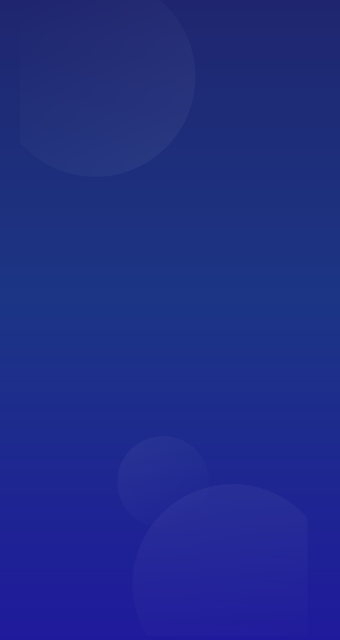
Write a WebGL 1 fragment shader that draws this background.

```glsl
precision highp float;
// Deep blue vertical gradient with three large, faint translucent discs.
// Each disc is a distance function, cropped by a box and faded along one axis.
// Lengths are in canvas heights, with the origin at the lower left.

uniform vec2 u_resolution;

const vec3 TOP_NAVY = vec3(0.122, 0.149, 0.435);
const vec3 MID_BLUE = vec3(0.110, 0.208, 0.522);
const vec3 BASE_INDIGO = vec3(0.122, 0.102, 0.608);
const float MID_HEIGHT = 0.535;

const float BIG_RADIUS = 0.1563;
const float SMALL_RADIUS = 0.0716;
const vec2 UPPER_CENTER = vec2(0.1490, 0.8802);
const vec2 SMALL_CENTER = vec2(0.2550, 0.2470);
const vec2 LOWER_CENTER = vec2(0.3635, 0.0872);

// Crop limits: left, bottom, right, top
const vec4 UPPER_CROP = vec4(0.0315, -1.0, 2.0, 2.0);
const vec4 LOWER_CROP = vec4(-1.0, 0.0065, 0.4805, 2.0);
const vec4 NO_CROP = vec4(-1.0, -1.0, 2.0, 2.0);

// Directions toward the brighter rim
const vec2 UPPER_LIGHT = vec2(0.707, -0.707);
const vec2 SMALL_LIGHT = vec2(-0.600, 0.800);
const vec2 LOWER_LIGHT = vec2(-0.196, 0.981);
const float DISC_OPACITY = 0.044;

vec3 backdrop(float height) {
  vec3 lower = mix(BASE_INDIGO, MID_BLUE, clamp(height / MID_HEIGHT, 0.0, 1.0));
  float upperBlend = clamp((height - MID_HEIGHT) / (1.0 - MID_HEIGHT), 0.0, 1.0);
  return mix(lower, TOP_NAVY, upperBlend);
}

// Opacity of a cropped disc, strongest on the side facing the light
float discOpacity(vec2 p, vec2 center, float radius, vec4 crop, vec2 light) {
  vec2 offset = p - center;
  vec2 outside = max(crop.xy - p, p - crop.zw);
  float edge = max(length(offset) - radius, max(outside.x, outside.y));
  float coverage = clamp(0.5 - edge * u_resolution.y, 0.0, 1.0);
  float fade = clamp(0.5 + 0.5 * dot(offset, light) / radius, 0.0, 1.0);
  return DISC_OPACITY * coverage * fade;
}

void main() {
  vec2 p = gl_FragCoord.xy / u_resolution.y;
  vec3 color = backdrop(p.y);

  // Discs, back to front
  const vec3 WHITE = vec3(1.0);
  color = mix(color, WHITE, discOpacity(p, UPPER_CENTER, BIG_RADIUS, UPPER_CROP, UPPER_LIGHT));
  color = mix(color, WHITE, discOpacity(p, SMALL_CENTER, SMALL_RADIUS, NO_CROP, SMALL_LIGHT));
  color = mix(color, WHITE, discOpacity(p, LOWER_CENTER, BIG_RADIUS, LOWER_CROP, LOWER_LIGHT));

  gl_FragColor = vec4(color, 1.0);
}
```
